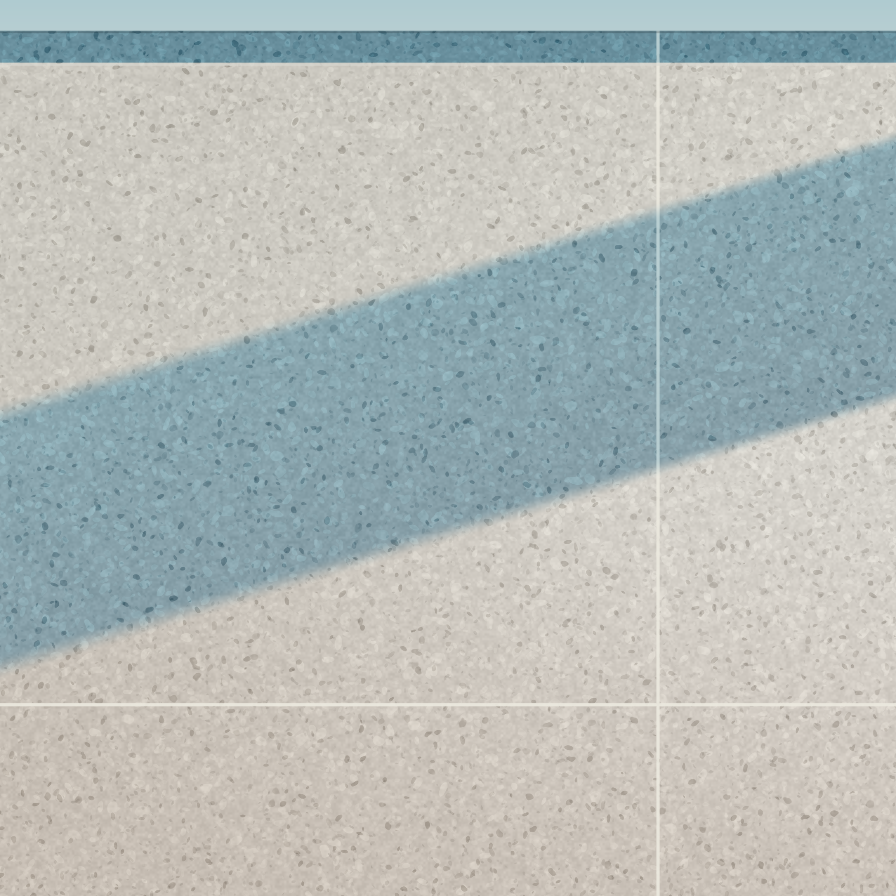
This texture is drawn by a WebGL 2 fragment shader. Its source:

```glsl
#version 300 es
precision highp float;
// Speckled stone floor with pale tile joints, a soft diagonal blue stripe and a blue top border.

uniform vec2 u_resolution;
out vec4 outColor;

const vec2 JOINT = vec2(0.7344, 0.2135);
const float BORDER_LOW = 0.930;
const float BORDER_HIGH = 0.9655;

float hash(vec2 p, float seed) {
    vec3 q = fract(vec3(p.xyx + seed * 17.31) * vec3(0.1031, 0.1030, 0.0973));
    q += dot(q, q.yzx + 33.33);
    return fract((q.x + q.y) * q.z);
}

float valueNoise(vec2 p, float seed) {
    vec2 cell = floor(p);
    vec2 f = fract(p);
    f = f * f * (3.0 - 2.0 * f);
    float low = mix(hash(cell, seed), hash(cell + vec2(1, 0), seed), f.x);
    float high = mix(hash(cell + vec2(0, 1), seed), hash(cell + vec2(1, 1), seed), f.x);
    return mix(low, high, f.y);
}

// Coverage of randomly turned, irregular chips, one candidate per grid cell.
float chips(vec2 uv, float density, float amount, float size, float seed, float pixel) {
    vec2 p = uv * density;
    vec2 home = floor(p);
    float wobble = (valueNoise(p * 3.0, seed + 9.0) - 0.5) * 0.25;
    float blur = pixel * density * 0.8;
    float cover = 0.0;
    for (int j = -1; j <= 1; j++) {
        for (int i = -1; i <= 1; i++) {
            vec2 cell = home + vec2(i, j);
            float present = step(hash(cell, seed), amount);
            vec2 center = cell + vec2(hash(cell, seed + 1.0), hash(cell, seed + 2.0));
            float angle = 6.2832 * hash(cell, seed + 3.0);
            float radius = size * mix(0.5, 1.2, hash(cell, seed + 4.0));
            vec2 d = p - center;
            d = mat2(cos(angle), sin(angle), -sin(angle), cos(angle)) * d;
            d.y *= mix(1.2, 2.2, hash(cell, seed + 5.0));
            float edge = length(d) + wobble - radius;
            float strength = mix(0.35, 1.0, hash(cell, seed + 6.0));
            cover = max(cover, present * strength * (1.0 - smoothstep(-blur, blur, edge)));
        }
    }
    return cover;
}

// Soft light across the plain stone.
vec3 stoneColor(vec2 uv) {
    vec3 color = mix(vec3(0.775, 0.740, 0.700), vec3(0.790, 0.778, 0.745), smoothstep(0.0, 0.75, uv.y));
    float glow = exp(-dot((uv - vec2(1.0, 0.40)) * vec2(1.6, 2.6), (uv - vec2(1.0, 0.40)) * vec2(1.6, 2.6)));
    color += glow * vec3(0.050, 0.058, 0.066);
    return color + 0.018 * smoothstep(0.4, 1.0, uv.x) * smoothstep(0.6, 0.9, uv.y);
}

// Diagonal stripe: x is coverage, y runs from 0 at its lower edge to 1 at its upper edge.
vec2 stripe(vec2 uv) {
    float low = uv.y - (0.255 + 0.302 * uv.x);
    float high = (0.538 + 0.308 * uv.x) - uv.y;
    float softness = mix(0.015, 0.010, uv.x);
    float cover = smoothstep(-softness, softness, low) * smoothstep(-softness, softness, high);
    return vec2(cover, clamp(low / 0.285, 0.0, 1.0));
}

float lineMask(float offset, float halfWidth, float pixel) {
    return 1.0 - smoothstep(halfWidth - pixel * 0.7, halfWidth + pixel * 0.7, abs(offset));
}

void main() {
    vec2 uv = gl_FragCoord.xy / u_resolution;
    float pixel = 1.0 / min(u_resolution.x, u_resolution.y);

    // Base colours
    vec2 band = stripe(uv);
    vec3 stripeColor = mix(vec3(0.525, 0.620, 0.655), vec3(0.535, 0.650, 0.685), band.y);
    float border = smoothstep(BORDER_LOW - pixel, BORDER_LOW + pixel, uv.y);
    vec3 color = mix(stoneColor(uv), stripeColor, band.x);
    color = mix(color, vec3(0.405, 0.555, 0.610), border);
    float blue = max(band.x, border);

    // Stone chips and grain
    float paleChips = max(chips(uv, 62.0, 0.60, 0.40, 1.0, pixel), 0.8 * chips(uv, 105.0, 0.50, 0.42, 11.0, pixel));
    float darkChips = chips(uv, 82.0, 0.34, 0.33, 21.0, pixel);
    float tinyChips = chips(uv, 140.0, 0.28, 0.32, 31.0, pixel);
    float grain = valueNoise(uv * 380.0, 41.0) + valueNoise(uv * 190.0, 42.0) - 1.0;
    color += paleChips * mix(vec3(0.050, 0.052, 0.050), vec3(0.045, 0.068, 0.068), blue);
    color -= darkChips * mix(vec3(0.130, 0.135, 0.140), vec3(0.165, 0.150, 0.140), blue);
    color -= tinyChips * mix(vec3(0.075), vec3(0.085, 0.075, 0.070), blue);
    color += grain * 0.045;

    // Tile joints and border edge
    vec3 jointColor = mix(vec3(0.925, 0.915, 0.875), vec3(0.740, 0.825, 0.835), blue);
    float joint = max(lineMask(uv.x - JOINT.x, 0.0018, pixel), lineMask(uv.y - JOINT.y, 0.0018, pixel));
    color = mix(color, jointColor, joint * 0.9);
    color = mix(color, vec3(0.850, 0.850, 0.825), 0.6 * lineMask(uv.y - BORDER_LOW + 0.002, 0.0015, pixel));
    color *= 1.0 - 0.18 * lineMask(uv.y - BORDER_HIGH, 0.0025, pixel);

    // Smooth pale wall above the border
    float wallHeight = clamp((uv.y - BORDER_HIGH) / (1.0 - BORDER_HIGH), 0.0, 1.0);
    vec3 wallColor = mix(vec3(0.715, 0.805, 0.820), vec3(0.685, 0.795, 0.815), wallHeight);
    color = mix(color, wallColor, smoothstep(BORDER_HIGH - pixel, BORDER_HIGH + pixel, uv.y));

    outColor = vec4(clamp(color, 0.0, 1.0), 1.0);
}
```
